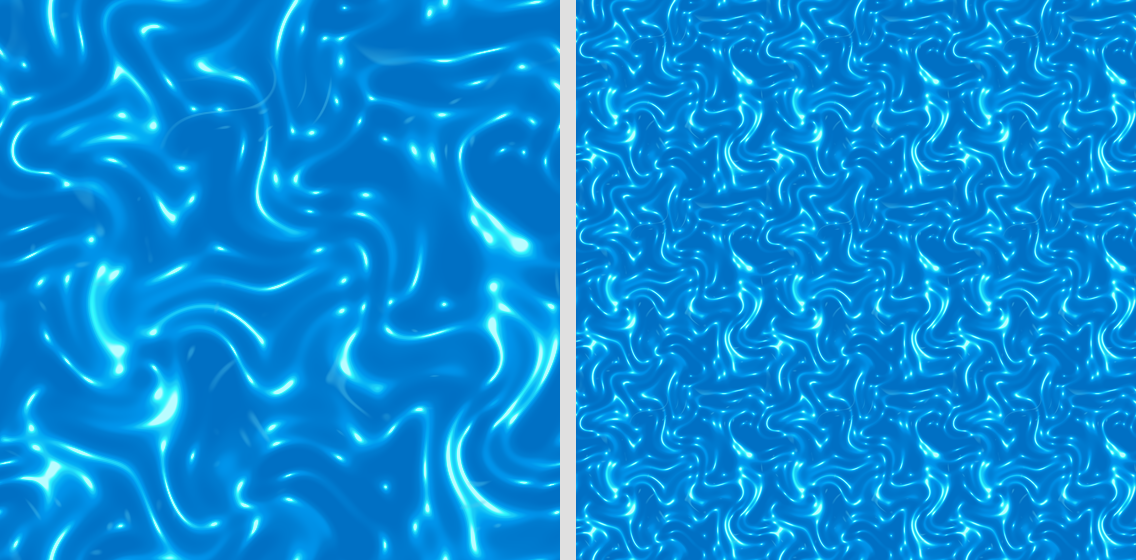
Left, the tile; right, the same tile 3 across and 3 down.
Give the GLSL for this texture, as a WebGL 2 fragment shader.

```glsl
#version 300 es
precision highp float;
// Glossy blue water with curved glints, tiling in both directions.
// Sine waves with whole wave numbers give the surface slope; a swirling warp
// stretches it, and glints appear where the slope faces the light.

uniform vec2 u_resolution;
out vec4 fragColor;

const float TAU = 6.2831853;
const float GOLDEN_ANGLE = 2.3999632;
const int WAVES = 20;

float hash(float n) {
    return fract(sin(n * 12.9898 + 4.137) * 4375.85);
}

// Periodic random slope with unit variance on each axis.
vec2 waveSlope(vec2 p, float seed, float lowFreq, float highFreq) {
    vec2 slope = vec2(0.0);
    for (int i = 0; i < WAVES; i++) {
        float id = float(i) + seed * 37.0;
        float angle = float(i) * GOLDEN_ANGLE + seed;
        float freq = mix(lowFreq, highFreq, hash(id));
        vec2 k = floor(vec2(cos(angle), sin(angle)) * freq + 0.5);
        float phase = TAU * (dot(k, p) + hash(id + 0.5));
        slope += normalize(k) * cos(phase);
    }
    return slope / sqrt(float(WAVES) * 0.25);
}

// Area-preserving displacement that shears features into curved streaks.
vec2 swirl(vec2 p, float seed, float amount) {
    vec2 s = waveSlope(p, seed, 1.6, 4.6);
    return p + amount * vec2(-s.y, s.x);
}

// 1 inside the given distance, fading to 0 at the outer one.
float within(float inner, float outer, float d) {
    return 1.0 - smoothstep(inner, outer, d);
}

// Colour from the distance between surface slope and mirror slope.
vec3 waterColor(float d) {
    vec3 c = vec3(0.00, 0.440, 0.770);
    c = mix(c, vec3(0.00, 0.485, 0.815), within(1.15, 2.20, d));
    c = mix(c, vec3(0.00, 0.58, 0.92), within(0.68, 1.32, d));
    c = mix(c, vec3(0.01, 0.68, 0.96), within(0.48, 0.72, d));
    c = mix(c, vec3(0.10, 0.79, 0.97), within(0.37, 0.51, d));
    c = mix(c, vec3(0.17, 0.96, 0.99), within(0.25, 0.37, d));
    return mix(c, vec3(0.72, 0.99, 1.00), within(0.15, 0.27, d));
}

void main() {
    vec2 uv = gl_FragCoord.xy / u_resolution;

    // Main surface and its light
    vec2 p = swirl(uv, 3.0, 0.036);
    vec2 slope = waveSlope(p, 1.0, 3.2, 9.0);
    vec3 color = waterColor(length(slope - vec2(0.25, 0.35)));

    // Pale reflections from a second surface, gathered in patches
    vec2 q = swirl(uv, 8.0, 0.036);
    vec2 ghost = waveSlope(q, 6.0, 3.0, 8.0) - vec2(0.5, -0.4);
    float patches = smoothstep(-0.2, 1.2, waveSlope(uv, 9.0, 1.6, 3.6).y);
    float veil = patches * within(0.08, 0.42, length(ghost));
    color = mix(color, vec3(0.32, 0.78, 0.93), 0.42 * veil);

    fragColor = vec4(clamp(color, 0.0, 1.0), 1.0);
}
```
